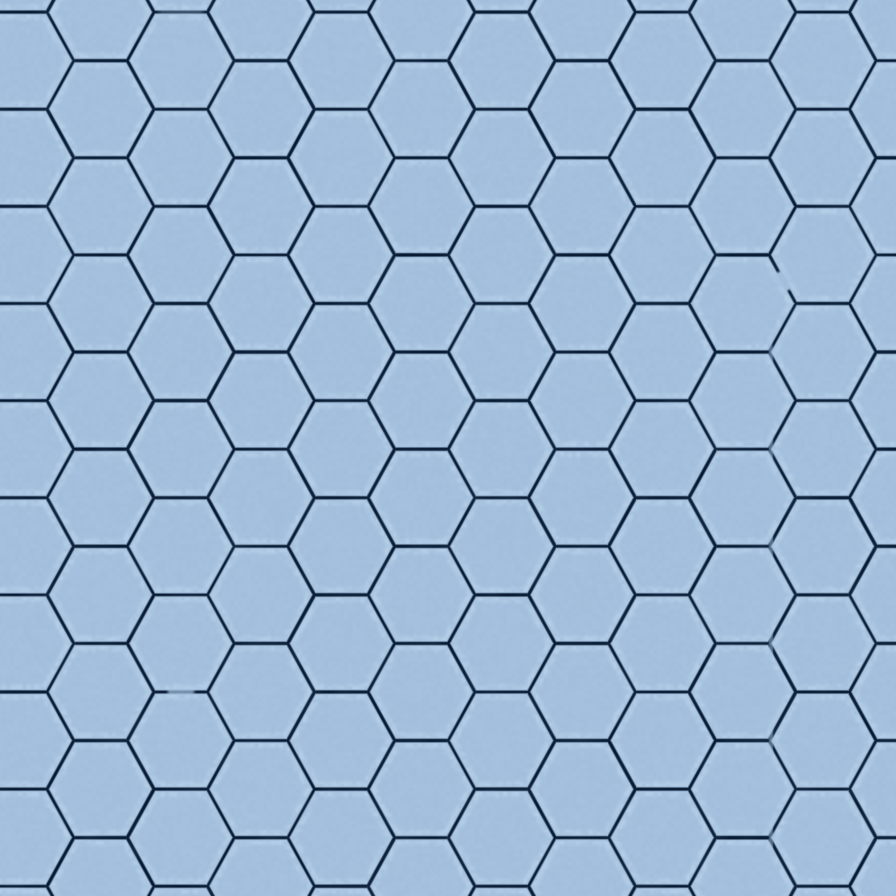
A WebGL 1 fragment shader for this pattern:

```glsl
precision highp float;
// Thin dark honeycomb wire on pale blue, with soft halos and a few worn edges.

uniform vec2 u_resolution;

const float ROOT3 = 1.7320508;
const vec2 CELL_PITCH = vec2(0.08955, 0.1084);  // column step, row step
const vec2 FIRST_CENTER = vec2(0.1122, 0.8781);
const float HALF_LINE = 0.0018;
const float LINE_BLUR = 0.0013;

const vec3 SKY = vec3(0.640, 0.750, 0.865);
const vec3 PALE = vec3(0.705, 0.805, 0.905);
const vec3 INK = vec3(0.020, 0.095, 0.190);

float hash(vec2 p) {
  vec3 q = fract(vec3(p.xyx) * 0.1031);
  q += dot(q, q.yzx + 33.33);
  return fract((q.x + q.y) * q.z);
}

float valueNoise(vec2 p) {
  vec2 cell = floor(p);
  vec2 f = fract(p);
  f = f * f * (3.0 - 2.0 * f);
  float low = mix(hash(cell), hash(cell + vec2(1.0, 0.0)), f.x);
  float high = mix(hash(cell + vec2(0.0, 1.0)), hash(cell + 1.0), f.x);
  return mix(low, high, f.y);
}

// Center of the flat-topped unit hexagon that holds p.
vec2 hexCenter(vec2 p) {
  vec2 period = vec2(3.0, ROOT3);
  vec2 a = floor(p / period + 0.5) * period;
  vec2 b = (floor(p / period) + 0.5) * period;
  vec2 da = p - a;
  vec2 db = p - b;
  return dot(da, da) < dot(db, db) ? a : b;
}

// x: distance to the nearest edge in canvas units, yz: id of that edge.
vec3 nearestEdge(vec2 p, vec2 scale) {
  vec2 center = hexCenter(p);
  vec2 local = p - center;
  float reach = -1.0;
  vec2 normal = vec2(0.0, 1.0);
  for (int i = 0; i < 3; i++) {
    float angle = (float(i) * 2.0 + 1.0) * 0.5235988;
    vec2 axis = vec2(cos(angle), sin(angle));
    float along = dot(local, axis);
    if (abs(along) > reach) {
      reach = abs(along);
      normal = along < 0.0 ? -axis : axis;
    }
  }
  vec2 middle = center + normal * ROOT3 * 0.5;
  vec2 id = floor(middle / vec2(0.75, ROOT3 * 0.25) + 0.5);
  float dist = (ROOT3 * 0.5 - reach) / length(normal / scale);
  return vec3(dist, id);
}

// Ink left near a rubbed spot: 1 is untouched, 1 - strength is the middle.
float rubbed(vec2 uv, vec2 spot, float radius, float strength) {
  float rim = smoothstep(radius * 0.65, radius, distance(uv, spot));
  return 1.0 - strength * (1.0 - rim);
}

// Faint vertical break in the lower part of one column.
float seam(vec2 uv, float x, float top) {
  float gap = 1.0 - smoothstep(0.001, 0.0035, abs(uv.x - x));
  return 1.0 - 0.5 * gap * (1.0 - smoothstep(top - 0.01, top, uv.y));
}

void main() {
  vec2 uv = gl_FragCoord.xy / u_resolution;
  float pixel = 1.0 / min(u_resolution.x, u_resolution.y);

  // Honeycomb
  vec2 scale = CELL_PITCH / vec2(1.5, ROOT3);
  vec3 edge = nearestEdge((uv - FIRST_CENTER) / scale, scale);
  float weight = mix(0.88, 1.08, hash(edge.yz + 71.0));
  weight *= mix(0.94, 1.06, valueNoise(uv * 14.0));
  float halfLine = HALF_LINE * weight;
  float blur = max(LINE_BLUR, 0.6 * pixel);
  float line = 1.0 - smoothstep(halfLine - blur, halfLine + blur, edge.x);

  // Wear
  float ink = rubbed(uv, vec2(0.874, 0.686), 0.014, 1.0);
  ink *= rubbed(uv, vec2(0.202, 0.229), 0.018, 0.7);
  ink *= rubbed(uv, vec2(0.202, 0.986), 0.030, 0.3);
  ink *= seam(uv, 0.8605, 0.62);
  ink *= mix(0.92, 1.0, valueNoise(uv * 60.0));

  // Pale halo beside the lines, broken up by soft grain
  float grain = valueNoise(uv * 220.0);
  float halo = smoothstep(0.0025, 0.0040, edge.x);
  halo *= 1.0 - smoothstep(0.0055, 0.0115, edge.x);
  vec3 color = mix(SKY, PALE, halo * mix(0.25, 0.95, grain));
  color += (grain - 0.5) * 0.014;

  gl_FragColor = vec4(mix(color, INK, line * ink), 1.0);
}
```
